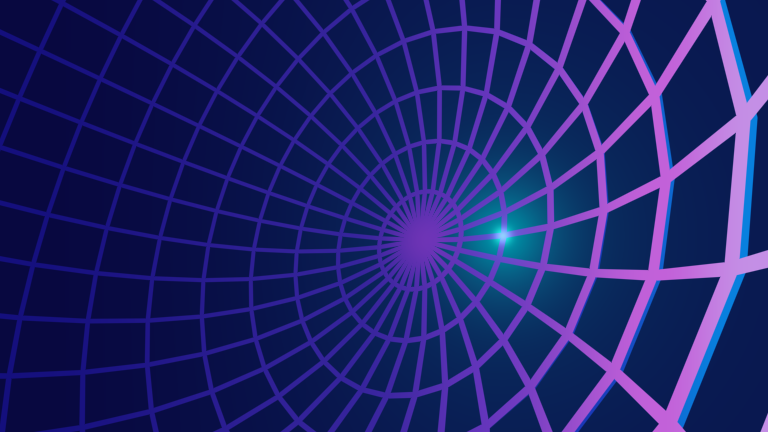
Reproduce this background procedurally as a Shadertoy shader.

```glsl
// Inside of a glowing wire globe: violet bars around a tilted pole, with a cyan light behind

const float RADIUS = 0.745;               // globe radius, with the pole at depth 1
const float TILT_COS = 0.77;
const float TILT_SIN = 0.638;
const float RING_STEP = 0.15708;          // angle between rings
const float SPOKE_STEP = 0.19635;         // angle between spokes
const float SPOKE_PHASE = 0.117;
const vec2 POLE = vec2(0.972, 0.444);
const vec2 NEAR_AXIS = vec2(0.916, -0.402);  // direction that bends toward the eye
const vec2 SIDE_AXIS = vec2(0.402, 0.916);

// Spreads the spokes on the near side and gathers them on the far side
float spokeSpread(float ring, float angle) {
    return (0.02 * ring + 0.13 * pow(ring / 6.0, 5.0) * max(cos(angle), 0.0)) * sin(angle);
}

// Canvas position (xy) and depth (z) of a grid node
vec3 projectNode(float ring, float spoke) {
    float theta = ring * RING_STEP;
    float angle = spoke * SPOKE_STEP + SPOKE_PHASE;
    angle += spokeSpread(ring, angle);
    float a = sin(theta) * cos(angle);
    float h = 1.0 - cos(theta);
    float depth = max(1.0 - RADIUS * (a * TILT_SIN + h * TILT_COS), 0.08);
    vec2 offset = NEAR_AXIS * (a * TILT_COS - h * TILT_SIN) + SIDE_AXIS * sin(theta) * sin(angle);
    return vec3(POLE + RADIUS * offset / depth, depth);
}

// Ring and spoke coordinates of the globe point seen at p
vec2 gridCoords(vec2 p) {
    vec3 ray = vec3(dot(p - POLE, NEAR_AXIS), dot(p - POLE, SIDE_AXIS), 1.0);
    vec3 center = vec3(-RADIUS * TILT_SIN, 0.0, 1.0 - RADIUS * TILT_COS);
    float b = dot(ray, center);
    float rr = dot(ray, ray);
    float t = (b + sqrt(b * b - rr * (dot(center, center) - RADIUS * RADIUS))) / rr;
    vec3 w = (t * ray - center) / RADIUS;
    float ring = acos(clamp(w.x * TILT_SIN + w.z * TILT_COS, -1.0, 1.0)) / RING_STEP;
    float seen = atan(w.y, w.x * TILT_COS - w.z * TILT_SIN);
    float angle = seen;
    for (int i = 0; i < 5; i++) angle = seen - spokeSpread(ring, angle);
    return vec2(ring, (angle - SPOKE_PHASE) / SPOKE_STEP);
}

float halfWidth(float depth) {
    return 0.0054 * pow(depth, -1.2);
}

// Signed distance to a bar that widens as it nears the eye
float barDistance(vec2 p, vec3 a, vec3 b) {
    vec2 ab = b.xy - a.xy;
    float t = clamp(dot(p - a.xy, ab) / max(dot(ab, ab), 1e-6), 0.0, 1.0);
    return length(p - a.xy - ab * t) - mix(halfWidth(a.z), halfWidth(b.z), t);
}

// Moves a node to the outer side face of its bar
vec3 sideFace(vec3 node) {
    node.x += 0.015 * max(1.0 / node.z - 1.4, 0.0);
    return node;
}

vec3 barColor(float x) {
    vec3 c = mix(vec3(0.08, 0.06, 0.49), vec3(0.21, 0.14, 0.61), smoothstep(0.0, 0.48, x));
    c = mix(c, vec3(0.40, 0.21, 0.74), smoothstep(0.45, 0.66, x));
    c = mix(c, vec3(0.76, 0.38, 0.85), smoothstep(0.62, 0.86, x));
    return mix(c, vec3(0.77, 0.56, 0.90), smoothstep(0.86, 0.98, x));
}

void mainImage(out vec4 fragColor, in vec2 fragCoord) {
    vec2 p = fragCoord / iResolution.y;
    float x = fragCoord.x / iResolution.x;
    float aa = 0.8 / iResolution.y;

    // Night blue backdrop with a teal halo
    float d = length(p - vec2(1.164, 0.454));
    vec3 color = mix(vec3(0.03, 0.03, 0.25), vec3(0.035, 0.09, 0.31), smoothstep(0.0, 0.65, x));
    color += vec3(0.0, 0.10, 0.07) * exp(-d * d * 6.0);
    color += vec3(0.0, 0.24, 0.19) * exp(-d * d * 45.0);

    // Nearest bars of the grid
    vec2 cell = round(gridCoords(p));
    float front = 1.0;
    float side = 1.0;
    for (int i = -1; i <= 1; i++) {
        for (int j = -1; j <= 1; j++) {
            float ring = cell.x + float(i);
            float spoke = cell.y + float(j);
            if (ring < 0.0) continue;
            vec3 node = projectNode(ring, spoke);
            vec3 around = projectNode(ring, spoke + 1.0);
            vec3 outward = projectNode(ring + 1.0, spoke);
            front = min(front, barDistance(p, node, outward));
            front = min(front, barDistance(p, node, around));
            side = min(side, barDistance(p, sideFace(node), sideFace(around)));
        }
    }
    vec3 sideColor = mix(vec3(0.10, 0.22, 0.72), vec3(0.03, 0.50, 0.87), smoothstep(0.75, 0.95, x));
    color = mix(color, sideColor, (1.0 - smoothstep(-aa, aa, side)) * smoothstep(0.6, 0.75, x));
    vec3 bars = barColor(x);
    bars += vec3(0.13, 0.03, 0.04) * exp(-dot(p - POLE, p - POLE) * 160.0);
    color = mix(color, bars, 1.0 - smoothstep(-aa, aa, front));

    // Bright core of the light over the bars
    color += vec3(-0.05, 0.14, 0.08) * exp(-d * d * 220.0);
    color += vec3(0.20, 0.45, 0.32) * exp(-d * d * 2600.0);
    fragColor = vec4(clamp(color, 0.0, 1.0), 1.0);
}
```
